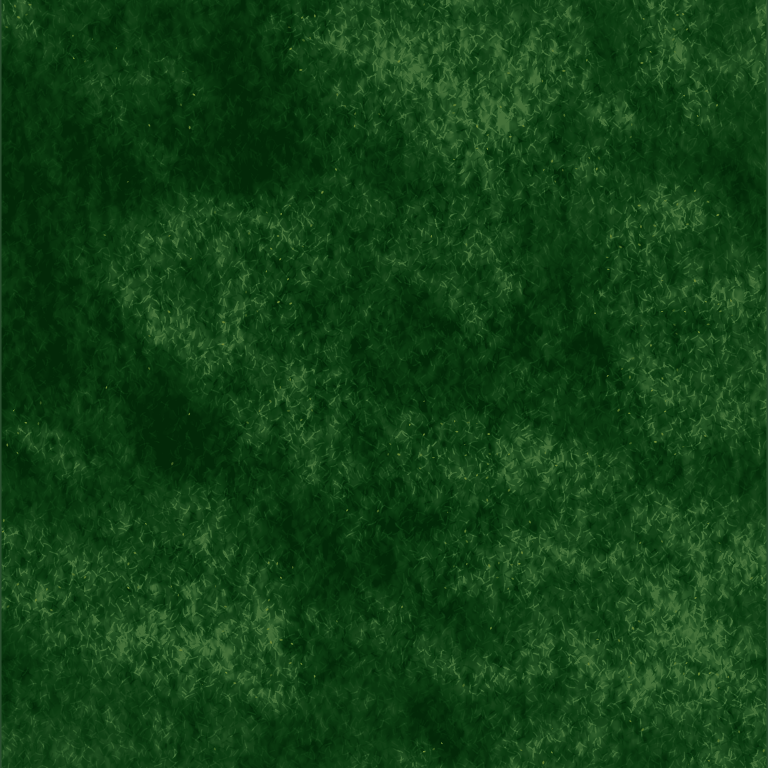
Reproduce this texture procedurally as a WebGL 1 fragment shader.

```glsl
precision highp float;

uniform vec2 u_resolution;

// Tones from deep shade to sunlit tips
const vec3 DEEP = vec3(0.01, 0.155, 0.03);
const vec3 SHADE = vec3(0.03, 0.20, 0.05);
const vec3 TURF = vec3(0.05, 0.24, 0.07);
const vec3 LEAF = vec3(0.09, 0.27, 0.10);
const vec3 PALE = vec3(0.14, 0.33, 0.14);
const vec3 TIP = vec3(0.23, 0.41, 0.20);
const vec3 STRAW = vec3(0.45, 0.56, 0.22);
const vec3 RIM = vec3(0.17, 0.31, 0.19);

// Sizes are fractions of the canvas, scales are cells per canvas
const float BASE_TONE = 0.385;
const float CLOUD_AMOUNT = 0.46;
const float CLUMP_AMOUNT = 0.09;
const float GRAIN_AMOUNT = 0.25;
const float BORDER_LIGHT = 0.5;
const float CLOUD_SLANT = 0.6;
const vec2 CLOUD_SCALE = vec2(3.2, 5.2);
const vec2 GRAIN_SCALE = vec2(190.0, 130.0);
const float CLUMP_SCALE = 17.0;
const float BLADE_SCALE = 92.0;
const float BLADE_WIDTH = 0.0008;
const float BLADE_LENGTH = 0.55;
const float BLADE_SPREAD = 2.6;
const float BLADE_LIGHT = 0.42;
const float BLADE_DARK = 0.22;
const float SPECK_SCALE = 70.0;
const float SPECK_CHANCE = 0.25;
const float SPECK_RADIUS = 0.0031;
const float RIM_WIDTH = 0.002;

float hash(vec2 p) {
  return fract(sin(dot(p, vec2(127.1, 311.7))) * 43758.5453);
}

vec2 hash2(vec2 p) {
  return vec2(hash(p), hash(p + 37.3));
}

mat2 rotation(float angle) {
  float c = cos(angle), s = sin(angle);
  return mat2(c, -s, s, c);
}

// Smooth cellular noise, -1 to 1: scattered points blended by distance
float cellNoise(vec2 p) {
  vec2 cell = floor(p);
  float sum = 0.0, total = 0.0;
  for (int y = -1; y <= 1; y++) {
    for (int x = -1; x <= 1; x++) {
      vec2 id = cell + vec2(float(x), float(y));
      vec2 d = id + hash2(id) - p;
      float weight = exp(-4.5 * dot(d, d));
      sum += weight * hash(id + 71.7);
      total += weight;
    }
  }
  return 2.0 * sum / total - 1.0;
}

// One layer of short bent blades, some lit and some in shadow
float blades(vec2 uv, float seed, float pixel) {
  vec2 p = uv * BLADE_SCALE + seed * 0.37;
  vec2 cell = floor(p);
  float soft = (0.0003 + pixel * 0.5) * BLADE_SCALE;
  float width = BLADE_WIDTH * BLADE_SCALE;
  float tone = 0.0;
  for (int y = -1; y <= 1; y++) {
    for (int x = -1; x <= 1; x++) {
      vec2 id = cell + vec2(float(x), float(y));
      vec2 key = id + seed * 19.0;
      float lean = (hash(key + 5.1) - 0.5) * BLADE_SPREAD;
      vec2 d = rotation(lean) * (p - id - hash2(key));
      d.x += (hash(key + 9.4) - 0.5) * d.y * d.y;
      float reach = BLADE_LENGTH * (0.4 + 0.6 * hash(key + 2.8));
      float dist = length(vec2(d.x, max(abs(d.y) - reach, 0.0)));
      float mask = 1.0 - smoothstep(max(width - soft, 0.0), width + soft, dist);
      tone += mask * mix(-BLADE_DARK, BLADE_LIGHT, hash(key + 13.6));
    }
  }
  return tone;
}

// Sparse bright flecks, at most one per cell
float specks(vec2 uv, float chance, float pixel) {
  vec2 p = uv * SPECK_SCALE;
  vec2 id = floor(p);
  vec2 d = fract(p) - mix(vec2(0.25), vec2(0.75), hash2(id + 3.3));
  d = rotation(hash(id) * 6.283) * d / SPECK_SCALE;
  float radius = SPECK_RADIUS * (0.6 + 0.4 * hash(id + 8.2));
  float dist = length(d * vec2(1.0, 1.6));
  float mask = 1.0 - smoothstep(radius * 0.25, radius + pixel * 0.25, dist);
  return mask * step(hash(id + 21.9), chance) * (0.4 + 0.6 * hash(id + 30.4));
}

vec3 ramp(float tone) {
  float t = tone * 5.0;
  vec3 color = mix(DEEP, SHADE, clamp(t, 0.0, 1.0));
  color = mix(color, TURF, clamp(t - 1.0, 0.0, 1.0));
  color = mix(color, LEAF, clamp(t - 2.0, 0.0, 1.0));
  color = mix(color, PALE, clamp(t - 3.0, 0.0, 1.0));
  return mix(color, TIP, clamp(t - 4.0, 0.0, 1.4));
}

void main() {
  vec2 uv = gl_FragCoord.xy / u_resolution;
  float pixel = 1.0 / min(u_resolution.x, u_resolution.y);

  // Slanted drifts of light and shade, lighter near the border
  vec2 q = rotation(-CLOUD_SLANT) * uv * CLOUD_SCALE + 11.0;
  float cloud = 0.6 * cellNoise(q) + 0.45 * cellNoise(q * 2.3 + 5.0)
              + 0.35 * cellNoise(q * 5.1 + 9.0);
  float border = length(uv - 0.5) - 0.38;
  float clump = cellNoise(uv * CLUMP_SCALE + 40.0);

  // Fine turf grain and overlapping blades
  float grain = cellNoise(uv * GRAIN_SCALE) + cellNoise(uv * GRAIN_SCALE * 0.45 + 17.0);
  float growth = smoothstep(-0.7, 0.6, cloud + 0.5 * clump);
  float grass = 0.0;
  for (int i = 0; i < 4; i++) grass += blades(uv, float(i) + 1.0, pixel);

  float tone = BASE_TONE + CLOUD_AMOUNT * cloud + CLUMP_AMOUNT * clump + BORDER_LIGHT * border
             + GRAIN_AMOUNT * grain * mix(0.6, 1.1, growth) + grass * mix(0.4, 1.1, growth);
  vec3 color = ramp(tone);

  float chance = SPECK_CHANCE * smoothstep(0.1, 0.8, clump + 0.4 * cloud);
  color = mix(color, STRAW, specks(uv, chance, pixel));

  // Thin greyish rim along both sides
  float side = min(uv.x, 1.0 - uv.x);
  color = mix(RIM, color, smoothstep(RIM_WIDTH - pixel, RIM_WIDTH + pixel, side));
  gl_FragColor = vec4(color, 1.0);
}
```
